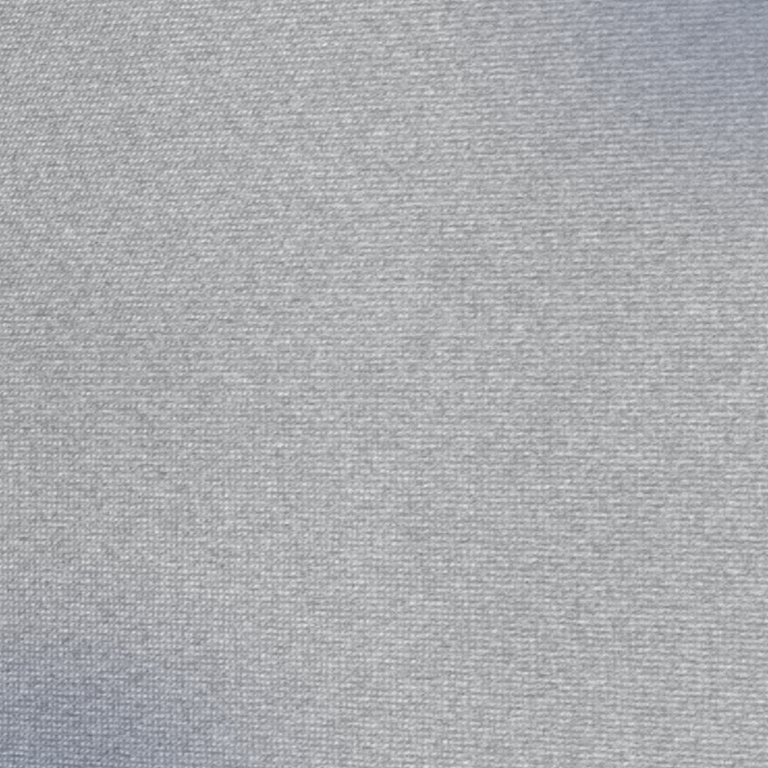
A three.js fragment shader for this texture:

```glsl
varying vec2 vUv;

float hash(vec2 cell) {
  vec3 q = fract(vec3(cell.xyx) * 0.1031);
  q += dot(q, q.yzx + 33.33);
  return fract((q.x + q.y) * q.z);
}

float noise(vec2 p) {
  vec2 cell = floor(p);
  vec2 f = fract(p);
  f = f * f * (3.0 - 2.0 * f);
  float low = mix(hash(cell), hash(cell + vec2(1.0, 0.0)), f.x);
  float high = mix(hash(cell + vec2(0.0, 1.0)), hash(cell + 1.0), f.x);
  return mix(low, high, f.y);
}

// Level rows of stitches: square at lower left, twilled at upper left, long at right
float knitRelief(vec2 uv) {
  float wobble = noise(uv * 60.0) - 0.5;
  float row = uv.y * 124.0 - 12.0 * uv.x * (uv.y - 0.5) + 0.2 * wobble;
  float column = uv.x * (142.0 - 22.0 * uv.x) + 0.35 * wobble;
  float line = floor(row);
  float across = row - line - 0.5;
  float crest = 0.5 + 0.5 * cos(6.2832 * across);

  float toRight = smoothstep(0.1, 0.9, uv.x);
  float twill = smoothstep(0.2, 0.8, uv.y) * (1.0 - 0.6 * toRight);
  float along = column - 0.35 * across;
  float squares = cos(6.2832 * along);
  float diagonals = cos(6.2832 * (column - 0.5 * line - 0.6 * across));
  float uneven = hash(vec2(floor(along + 0.5), line)) - 0.5;
  float stitch = mix(squares, diagonals, twill);
  return mix(0.075, 0.1, toRight) * (crest - 0.5)
    + crest * (mix(0.07, 0.03, toRight) * stitch + 0.07 * uneven);
}

// Irregular yarn: short leaning flecks, fine fibres and rare dark pits
float yarnGrain(vec2 uv) {
  vec2 sheared = vec2(uv.x - 0.45 * uv.y, uv.y);
  float flecks = noise(sheared * vec2(170.0, 310.0)) - 0.5;
  float fibres = noise(uv * vec2(370.0, 430.0) + 31.0) - 0.5;
  float pits = smoothstep(0.8, 0.97, noise(sheared * vec2(130.0, 190.0) + 57.0));
  return 0.12 * flecks + 0.11 * fibres - 0.06 * pits;
}

void main() {
  vec2 uv = vUv;

  // Soft light across the cloth
  float cloud = noise(uv * 4.0 + 3.0) - 0.5;
  float patches = noise(uv * 22.0 + 11.0) - 0.5;
  float light = 0.692 + 0.018 * cloud + 0.012 * patches
    - 0.026 * (1.0 - smoothstep(0.0, 0.35, uv.x));

  // Bluish shade in two opposite corners
  float upper = 1.0 - smoothstep(0.0, 0.46, length((uv - vec2(1.03, 1.03)) * vec2(0.85, 1.1)));
  float lower = 1.0 - smoothstep(0.0, 0.42, length((uv - vec2(0.05, -0.05)) * vec2(0.85, 1.1)));
  float shade = max(upper, lower);

  float contrast = 1.0 - 0.4 * upper;
  float tone = light + contrast * (knitRelief(uv) + yarnGrain(uv));
  vec3 cloth = tone + vec3(-0.003, -0.001, 0.006);
  cloth += shade * vec3(-0.12, -0.1, -0.055);
  gl_FragColor = vec4(cloth, 1.0);
}
```
